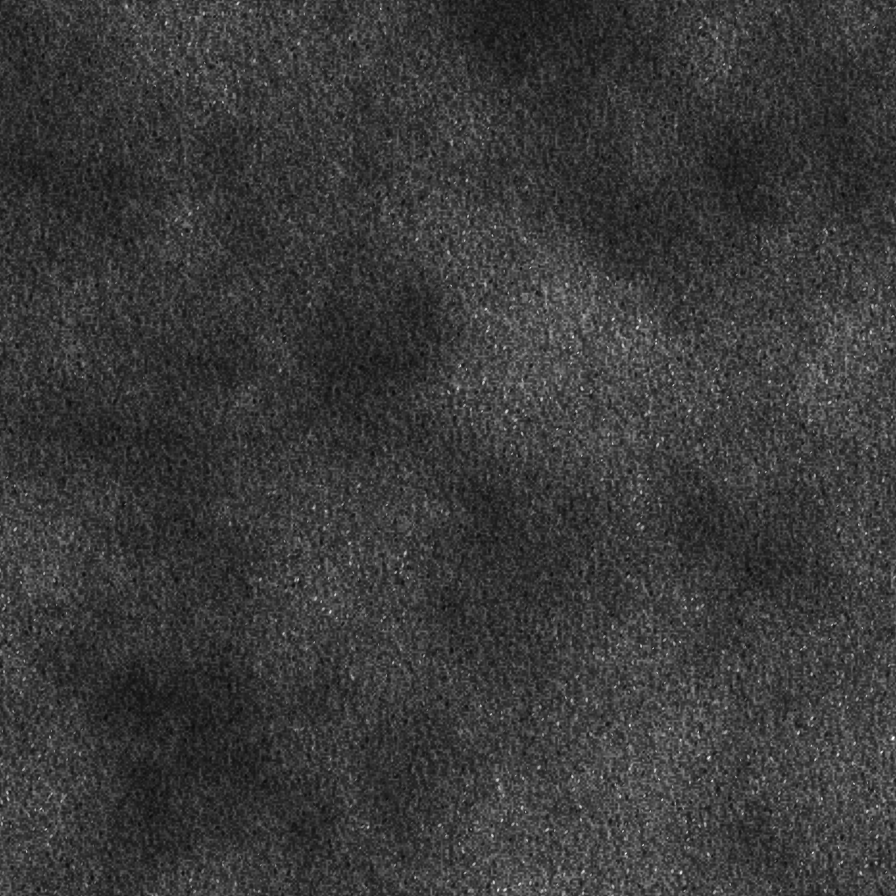
A WebGL 1 fragment shader for this texture:

```glsl
precision highp float;
// Dark charcoal suede: cloudy patches, fine embossed grain, small pits and bright glints.
uniform vec2 u_resolution;

const float BASE_TONE = 0.222;
const float PATCH_FREQ = 4.5;
const float PATCH_ROUGHNESS = 0.62;
const float PATCH_CONTRAST = 0.37;
const float FINE_FREQ = 430.0;
const float FINE_CONTRAST = 0.95;
const vec2 RELIEF_FREQ = vec2(215.0, 150.0);   // grains slightly taller than wide
const vec2 LIGHT_STEP = vec2(0.0026, 0.0010);
const float RELIEF_CONTRAST = 0.6;
const float GLINT_FREQ = 115.0;
const float GLINT_SHARE = 0.2;
const float GLINT_RADIUS = 0.0031;
const float GLINT_GAIN = 0.5;
const float PIT_FREQ = 105.0;
const float PIT_SHARE = 0.32;
const float PIT_RADIUS = 0.0042;
const float PIT_DEPTH = 0.62;

float hash(vec2 p) {
  vec3 q = fract(vec3(p.xyx) * 0.1031);
  q += dot(q, q.yzx + 33.33);
  return fract((q.x + q.y) * q.z);
}

float valueNoise(vec2 p) {
  vec2 cell = floor(p);
  vec2 f = fract(p);
  f = f * f * (3.0 - 2.0 * f);
  float low = mix(hash(cell), hash(cell + vec2(1.0, 0.0)), f.x);
  float high = mix(hash(cell + vec2(0.0, 1.0)), hash(cell + vec2(1.0, 1.0)), f.x);
  return mix(low, high, f.y);
}

// Layered noise, each octave rotated to hide the lattice.
float cloud(vec2 p) {
  float sum = 0.0;
  float weight = 0.5;
  float total = 0.0;
  for (int i = 0; i < 5; i++) {
    sum += weight * valueNoise(p);
    total += weight;
    weight *= PATCH_ROUGHNESS;
    p = mat2(1.6, 1.2, -1.2, 1.6) * p + 17.3;
  }
  return sum / total;
}

// Scattered soft ellipses, one candidate per cell; returns the strongest cover.
float specks(vec2 p, float freq, float share, float radius, float seed) {
  vec2 home = floor(p * freq);
  float cover = 0.0;
  for (int y = -1; y <= 1; y++) {
    for (int x = -1; x <= 1; x++) {
      vec2 cell = home + vec2(float(x), float(y));
      vec2 key = cell + seed;
      vec2 center = (cell + vec2(hash(key + 11.7), hash(key + 47.1))) / freq;
      float present = step(hash(key), share);
      float size = radius * mix(0.55, 1.1, hash(key + 73.9));
      float angle = mix(-0.9, 0.5, hash(key + 91.3));
      vec2 d = p - center;
      d = mat2(cos(angle), -sin(angle), sin(angle), cos(angle)) * d;
      float dist = length(d * vec2(1.4, 0.85)) / size;
      float strength = mix(0.3, 1.0, hash(key + 29.5));
      cover = max(cover, present * strength * (1.0 - smoothstep(0.2, 1.0, dist)));
    }
  }
  return cover;
}

void main() {
  vec2 p = gl_FragCoord.xy / min(u_resolution.x, u_resolution.y);

  // Broad worn patches
  float patches = cloud(p * PATCH_FREQ + 5.2);
  float tone = max(BASE_TONE + PATCH_CONTRAST * (patches - 0.5), 0.13);

  // Fine grain and side-lit relief
  float fine = valueNoise(p * FINE_FREQ) - 0.5;
  float relief = valueNoise(p * RELIEF_FREQ + 31.0)
               - valueNoise((p + LIGHT_STEP) * RELIEF_FREQ + 31.0);
  tone *= exp(FINE_CONTRAST * fine + RELIEF_CONTRAST * relief);

  // Pits, then glints that favour the lighter patches
  tone *= 1.0 - PIT_DEPTH * specks(p, PIT_FREQ, PIT_SHARE, PIT_RADIUS, 200.0);
  float shine = smoothstep(0.3, 0.65, patches);
  tone += GLINT_GAIN * shine * specks(p, GLINT_FREQ, GLINT_SHARE, GLINT_RADIUS, 400.0);

  gl_FragColor = vec4(vec3(clamp(tone, 0.0, 1.0)), 1.0);
}
```
